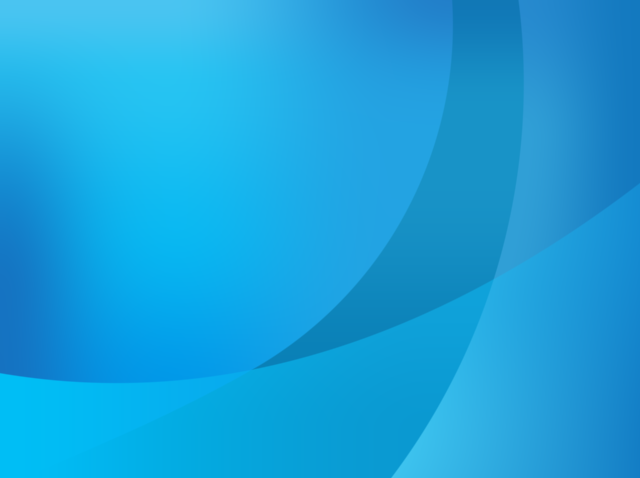
A WebGL 2 fragment shader for this background:

```glsl
#version 300 es
precision highp float;
// Blue abstract backdrop: two large arcs and a rising parabola split the
// canvas into six panels. Each panel has its own soft gradient, and the
// panels are blended with antialiased signed distances.
uniform vec2 u_resolution;
out vec4 fragColor;

// Coverage of the positive side of a signed distance, about one pixel soft.
float cover(float dist) {
    float pixel = 1.0 / u_resolution.y;
    return smoothstep(-pixel, pixel, dist);
}

// Bell-shaped glow, with a separate sharpness on each axis.
float glow(vec2 offset, vec2 sharpness) {
    return exp(-dot(offset * offset, sharpness));
}

// Bright cyan dome, shaded at the left side and the upper right corner.
vec3 domeColor(vec2 p) {
    vec3 color = mix(vec3(0.0, 0.59, 0.91), vec3(0.03, 0.725, 0.95),
                     smoothstep(0.14, 0.54, p.y));
    color = mix(color, vec3(0.155, 0.77, 0.95), smoothstep(0.45, 0.87, p.y));
    color = mix(color, vec3(0.29, 0.77, 0.945), smoothstep(0.82, 1.0, p.y));
    color = mix(color, vec3(0.14, 0.635, 0.885), 0.95 * smoothstep(0.34, 0.82, p.x));
    float leftShade = exp(-p.x * p.x / 0.03) * (1.0 - smoothstep(0.38, 1.0, p.y));
    color = mix(color, vec3(0.085, 0.44, 0.75), 0.95 * leftShade);
    float cornerShade = glow(p - vec2(0.95, 1.02), vec2(16.0, 45.0));
    return mix(color, vec3(0.13, 0.47, 0.77), 0.85 * cornerShade);
}

// Deep teal band between the arcs.
vec3 bandColor(vec2 p) {
    vec3 color = mix(vec3(0.035, 0.50, 0.715), vec3(0.095, 0.575, 0.78),
                     smoothstep(0.20, 0.62, p.y));
    return mix(color, vec3(0.065, 0.47, 0.715), smoothstep(0.78, 1.0, p.y));
}

void main() {
    vec2 p = gl_FragCoord.xy / u_resolution.y;
    float rightEdge = u_resolution.x / u_resolution.y;

    // Inner arc, flattened along its lower left tail.
    float tail = max(0.531 - p.x, 0.0);
    float innerArc = length(p - vec2(0.1185, 0.9477)) - 0.829 - 0.52 * tail * tail;
    // Outer arc.
    float outerArc = length(p - vec2(-0.2718, 0.8258)) - 1.3676;
    // Rising wave, positive above.
    float waveX = p.x - 0.2439;
    float slope = 0.698 * waveX;
    float wave = (p.y - 0.1986 - 0.349 * waveX * waveX) / sqrt(1.0 + slope * slope);

    // Position across the right panels: 0 at the outer arc, 1 at the edge.
    float gap = max(outerArc, 0.0);
    float across = gap / (gap + max(rightEdge - p.x, 0.0) + 0.001);

    // Panels above the wave.
    vec3 sideLight = mix(vec3(0.19, 0.625, 0.84), vec3(0.15, 0.54, 0.81),
                         smoothstep(0.70, 1.0, p.y));
    vec3 side = mix(sideLight, vec3(0.075, 0.475, 0.75), smoothstep(0.0, 1.0, across));
    vec3 upper = mix(domeColor(p), bandColor(p), cover(innerArc));
    upper = mix(upper, side, cover(outerArc));

    // Panels below the wave; the inner arc fades out along its tail.
    vec3 pool = mix(vec3(0.0, 0.745, 0.96), vec3(0.03, 0.67, 0.93),
                    smoothstep(0.0, 0.55, p.x));
    vec3 sweep = mix(vec3(0.0, 0.70, 0.91), vec3(0.04, 0.60, 0.82),
                     smoothstep(0.10, 0.90, p.x));
    sweep += vec3(0.02, 0.035, 0.035) * smoothstep(0.10, 0.40, p.y);
    vec3 cornerLight = mix(vec3(0.24, 0.765, 0.935), vec3(0.15, 0.68, 0.895),
                           smoothstep(0.0, 0.42, p.y));
    vec3 cornerDark = mix(vec3(0.075, 0.49, 0.77), vec3(0.08, 0.55, 0.825),
                          smoothstep(0.0, 0.60, p.y));
    vec3 corner = mix(cornerLight, cornerDark, across);
    vec3 lower = mix(pool, sweep, cover(innerArc) * smoothstep(0.04, 0.42, p.x));
    lower = mix(lower, corner, cover(outerArc));

    fragColor = vec4(mix(lower, upper, cover(wave)), 1.0);
}
```
